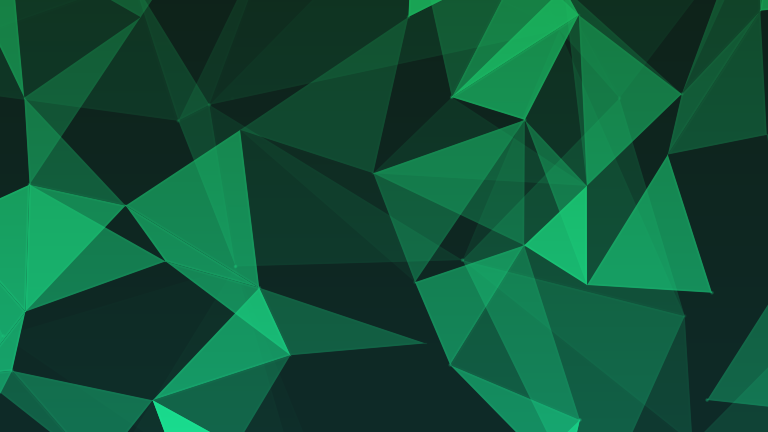
Reproduce this background procedurally as a WebGL 1 fragment shader.

```glsl
precision highp float;
// Translucent green shards spanning scattered points over a dark teal gradient.
// Each grid cell owns one jittered point and a few triangles to points of the
// cells around it; shorter triangles are brighter. Two grid sizes are layered.

uniform vec2 u_resolution;

#define BACK_LOW   vec3(0.055, 0.165, 0.155)
#define BACK_HIGH  vec3(0.055, 0.135, 0.100)
#define SHARD_LOW  vec3(0.100, 0.880, 0.570)
#define SHARD_HIGH vec3(0.105, 0.730, 0.370)
#define FINE_CELL  0.25
#define WIDE_CELL  0.47
#define FINE_ALPHA 1.45
#define WIDE_ALPHA 0.38
#define KEEP       0.42
#define REACH      2.25
#define EDGE_GLOW  0.10
#define DOT_RADIUS 0.0035

const int SHARDS_PER_CELL = 3;

vec3 hash3(vec3 p) {
    p = fract(p * vec3(0.1031, 0.1030, 0.0973));
    p += dot(p, p.yxz + 33.33);
    return fract((p.xxy + p.yxx) * p.zyx);
}

// Jittered point of a cell, in cell units.
vec2 cellPoint(vec2 cell, float seed) {
    return cell + hash3(vec3(cell + 60.0, seed)).xy;
}

// Step to one of the eight surrounding cells, counted around the ring.
vec2 ringStep(float index) {
    float angle = index * 0.785398;
    return floor(1.42 * vec2(cos(angle), sin(angle)) + 0.5);
}

// Signed distance to the line a-b; the side is set by the winding.
float lineDistance(vec2 p, vec2 a, vec2 b, float winding) {
    vec2 along = b - a;
    vec2 normal = vec2(along.y, -along.x) / max(length(along), 0.0001);
    return winding * dot(p - a, normal);
}

// Negative inside the triangle.
float triangleDistance(vec2 p, vec2 a, vec2 b, vec2 c) {
    vec2 ab = b - a, ac = c - a;
    float winding = ab.x * ac.y < ab.y * ac.x ? -1.0 : 1.0;
    return max(lineDistance(p, a, b, winding),
           max(lineDistance(p, b, c, winding), lineDistance(p, c, a, winding)));
}

// Share of light that passes all shards and dots of one grid.
float gridTransmission(vec2 position, float cellSize, float opacity, float seed) {
    vec2 p = position / cellSize;
    float pixel = 1.0 / (u_resolution.y * cellSize);
    float radius = DOT_RADIUS / cellSize;
    float passed = 1.0;

    for (int y = -1; y <= 1; y++) {
        for (int x = -1; x <= 1; x++) {
            vec2 cell = floor(p) + vec2(float(x), float(y));
            vec2 a = cellPoint(cell, seed);
            vec3 traits = hash3(vec3(cell + 60.0, seed + 31.0));
            float keep = KEEP * mix(0.3, 1.7, traits.x);

            for (int k = 0; k < SHARDS_PER_CELL; k++) {
                vec3 pick = hash3(vec3(cell + 60.0, seed + 47.0 + 13.0 * float(k)));
                float start = floor(pick.x * 8.0);
                float span = 1.0 + step(0.75, fract(pick.x * 8.0));
                vec2 b = cellPoint(cell + ringStep(start), seed);
                vec2 c = cellPoint(cell + ringStep(start + span), seed);

                // Long shards fade out, short ones are nearly solid.
                float longest = max(distance(a, b), max(distance(b, c), distance(c, a)));
                float alpha = opacity * max(1.0 - longest / REACH, 0.0);
                alpha = min(alpha * mix(0.55, 1.25, pick.z), 0.88) * step(pick.y, keep);

                float d = triangleDistance(p, a, b, c);
                float inside = 1.0 - smoothstep(-0.6 * pixel, 0.6 * pixel, d);
                float rim = 1.0 - smoothstep(0.0, 1.5 * pixel, abs(d + pixel));
                passed *= 1.0 - inside * alpha * (1.0 + EDGE_GLOW * rim);
            }

            // Small dot on the point.
            float spot = 1.0 - smoothstep(radius - pixel, radius + pixel, distance(p, a));
            passed *= 1.0 - 0.45 * spot * traits.y * traits.y;
        }
    }
    return passed;
}

void main() {
    vec2 position = gl_FragCoord.xy / u_resolution.y;
    float height = position.y;

    float passed = gridTransmission(position, WIDE_CELL, WIDE_ALPHA, 5.0)
                 * gridTransmission(position, FINE_CELL, FINE_ALPHA, 22.0);

    vec3 back = mix(BACK_LOW, BACK_HIGH, height);
    vec3 shard = mix(SHARD_LOW, SHARD_HIGH, height);
    gl_FragColor = vec4(mix(shard, back, passed), 1.0);
}
```
